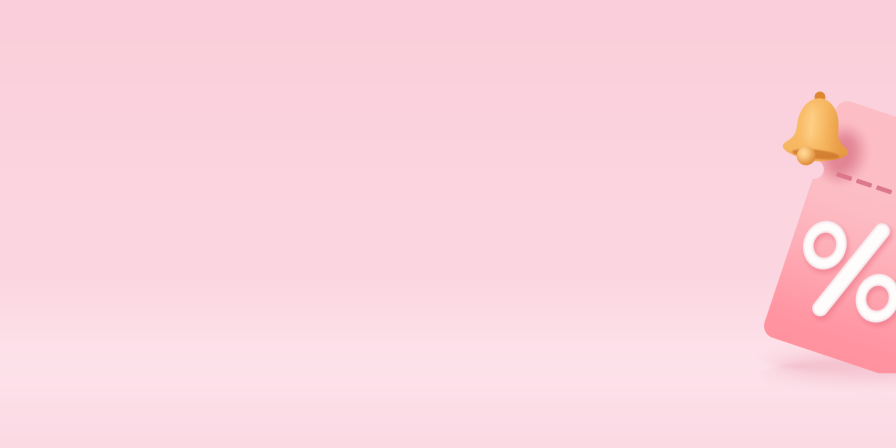
A WebGL 1 fragment shader for this background:

```glsl
precision highp float;

uniform vec2 u_resolution;

const vec3 GOLD = vec3(0.97, 0.72, 0.38);
const vec3 GOLD_LIGHT = vec3(1.0, 0.84, 0.57);
const vec3 GOLD_DARK = vec3(0.87, 0.53, 0.20);
const vec3 ROSE_SHADOW = vec3(0.86, 0.47, 0.54);

// Frame at an origin, turned clockwise by an angle
vec2 toFrame(vec2 p, vec2 origin, float angle) {
  vec2 q = p - origin;
  float c = cos(angle), s = sin(angle);
  return vec2(c * q.x - s * q.y, s * q.x + c * q.y);
}

float boxDist(vec2 p, vec2 halfSize, float radius) {
  vec2 q = abs(p) - halfSize + radius;
  return length(max(q, 0.0)) + min(max(q.x, q.y), 0.0) - radius;
}

float ellipseDist(vec2 p, vec2 radii) {
  float k = length(p / radii);
  return k * (k - 1.0) / max(length(p / (radii * radii)), 0.001);
}

float capsuleDist(vec2 p, vec2 a, vec2 b, float radius) {
  vec2 d = b - a;
  float t = clamp(dot(p - a, d) / dot(d, d), 0.0, 1.0);
  return length(p - a - d * t) - radius;
}

// Arc centred on the upward axis
float arcDist(vec2 p, float halfAngle, float radius, float width) {
  p.x = abs(p.x);
  vec2 tip = radius * vec2(sin(halfAngle), cos(halfAngle));
  bool beyond = tip.y * p.x > tip.x * p.y;
  return (beyond ? length(p - tip) : abs(length(p) - radius)) - width;
}

float smoothMin(float a, float b, float k) {
  float h = max(k - abs(a - b), 0.0) / k;
  return min(a, b) - h * h * k * 0.25;
}

float fill(float d, float edge) {
  return 1.0 - smoothstep(-edge, edge, d);
}

float ringDist(vec2 p) {
  return abs(length(p * vec2(1.14, 1.0)) - 0.0415) - 0.0135;
}

// Two rings and a slanted bar
float symbolDist(vec2 p) {
  float rings = min(ringDist(p - vec2(0.073, 0.233)), ringDist(p - vec2(0.222, 0.158)));
  return min(rings, capsuleDist(p, vec2(0.108, 0.096), vec2(0.184, 0.303), 0.018));
}

float ticketDist(vec2 p) {
  float body = boxDist(p - vec2(0.4, 0.2775), vec2(0.4, 0.2775), 0.028);
  return max(body, 0.021 - length(p - vec2(-0.003, 0.386)));
}

vec3 backdrop(float y) {
  vec3 wall = mix(vec3(0.985, 0.84, 0.882), vec3(0.980, 0.812, 0.858), smoothstep(0.35, 1.0, y));
  vec3 ground = mix(vec3(0.985, 0.855, 0.895), vec3(0.992, 0.882, 0.916), smoothstep(0.0, 0.19, y));
  return mix(ground, wall, smoothstep(0.19, 0.40, y));
}

vec3 drawTicket(vec3 color, vec2 p, float edge) {
  vec2 q = toFrame(p, vec2(1.698, 0.255), 0.323);
  float mask = fill(max(ticketDist(q), 0.167 - p.y), edge);
  vec3 paper = mix(vec3(1.0, 0.57, 0.62), vec3(0.99, 0.74, 0.77), smoothstep(-0.02, 0.38, q.y));

  // Perforation
  vec2 dash = vec2(mod(q.x - 0.047, 0.047) - 0.018, q.y - 0.392);
  float dashes = fill(boxDist(dash, vec2(0.018, 0.005), 0.003), edge) * step(0.045, q.x);
  paper = mix(paper, ROSE_SHADOW, dashes);

  // Shadow of the bell
  vec2 bellShadow = toFrame(p, vec2(1.880, 0.655), 0.3);
  paper = mix(paper, ROSE_SHADOW, 0.8 * fill(ellipseDist(bellShadow, vec2(0.040, 0.052)), 0.028));

  // Raised symbol
  paper = mix(paper, vec3(0.91, 0.43, 0.50), 0.55 * fill(symbolDist(q - vec2(0.006, -0.006)), 0.012));
  float d = symbolDist(q);
  vec3 face = mix(vec3(0.96, 0.89, 0.91), vec3(1.0, 0.99, 0.99), smoothstep(0.0, 0.008, -d));
  paper = mix(paper, face, fill(d, edge));
  return mix(color, paper, mask);
}

vec3 drawBell(vec3 color, vec2 p, float edge) {
  // Sound waves, mirrored on both sides
  vec2 wave = toFrame(p, vec2(1.828, 0.740), -0.087);
  wave = toFrame(vec2(abs(wave.x), wave.y), vec2(0.0), -1.108);
  float waves = min(arcDist(wave, 0.32, 0.095, 0.0045), arcDist(wave, 0.29, 0.068, 0.0045));
  color = mix(color, vec3(0.88, 0.58, 0.24), fill(waves, edge));

  vec2 q = toFrame(p, vec2(1.820, 0.667), 0.105);
  float knob = length(q - vec2(-0.002, 0.117)) - 0.012;
  color = mix(color, GOLD_DARK, fill(knob, edge));

  // Dome blended into the rim
  float dome = ellipseDist(q - vec2(0.0, 0.052), vec2(0.046, 0.062));
  float body = smoothMin(dome, ellipseDist(q, vec2(0.073, 0.023)), 0.035);
  float light = fill(ellipseDist(q - vec2(-0.014, 0.055), vec2(0.016, 0.040)), 0.025);
  float shade = smoothstep(0.005, 0.065, q.x) * 0.6 + 0.3 * (1.0 - smoothstep(-0.025, 0.0, q.y));
  vec3 metal = mix(mix(GOLD, GOLD_DARK, shade), GOLD_LIGHT, 0.75 * light);
  color = mix(color, metal, fill(body, edge));

  // Hollow underside and clapper
  float hollow = ellipseDist(q - vec2(0.002, -0.011), vec2(0.052, 0.010));
  color = mix(color, vec3(0.80, 0.46, 0.16), 0.8 * fill(hollow, edge * 2.0));
  vec2 ball = q - vec2(-0.019, -0.017);
  vec3 ballColor = mix(GOLD_LIGHT, GOLD_DARK, smoothstep(0.0, 0.034, length(ball - vec2(-0.006, 0.006))));
  return mix(color, ballColor, fill(length(ball) - 0.021, edge));
}

void main() {
  vec2 p = gl_FragCoord.xy / u_resolution.y;
  float edge = 0.8 / u_resolution.y;
  vec3 color = backdrop(p.y);
  // Soft contact shadow on the ground
  float contact = fill(ellipseDist(p - vec2(1.94, 0.183), vec2(0.20, 0.030)), 0.035);
  color = mix(color, vec3(0.94, 0.71, 0.77), 0.65 * contact);
  color = drawTicket(color, p, edge);
  gl_FragColor = vec4(drawBell(color, p, edge), 1.0);
}
```
